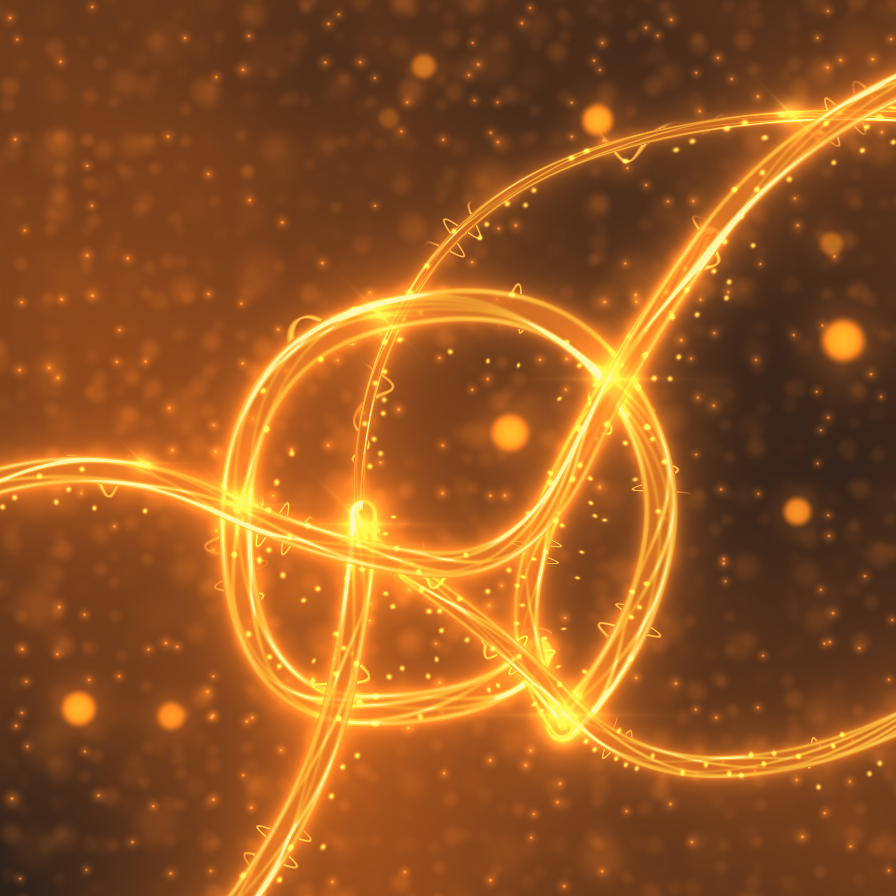
Give the GLSL for this background, as a WebGL 2 fragment shader.

```glsl
#version 300 es
precision highp float;
// Glowing translucent amber strands looping over a warm field of embers.
uniform vec2 u_resolution;
out vec4 fragColor;

const vec3 UMBER = vec3(.20, .135, .10);
const vec3 AMBER = vec3(.72, .35, .11);
const vec3 EMBER = vec3(1., .50, .10);
const vec3 GOLD = vec3(1., .74, .22);
const vec3 PALE = vec3(1., .97, .66);
const float GLOW_REACH = .028;
const float SPAN_LENGTH = .25;
const float WIRE_WIDTH = .0011;
const vec2 FAR = vec2(9., 0.);

// Soft orbs and star flares: x, y, radius
const float ORBS[27] = float[27](
  .941,.620,.030, .569,.517,.026, .890,.429,.020, .667,.866,.022, .088,.209,.024,
  .191,.201,.020, .473,.926,.018, .434,.868,.015, .928,.728,.017);
const float FLARES[21] = float[21](
  .883,.873,.020, .684,.577,.026, .425,.648,.022, .629,.202,.030,
  .405,.415,.030, .268,.437,.022, .160,.483,.014);

vec2 p;    // canvas position
float px;  // one pixel in canvas units

float hash(vec2 c) { return fract(sin(dot(c, vec2(127.1, 311.7))) * 43758.5); }
float bump(float x, float y, float r) {
  vec2 d = (p - vec2(x, y)) / r;
  return exp(-dot(d, d));
}

// Quadratic curve: signed distance and parameter of its nearest point
vec2 curve(vec2 A, vec2 B, vec2 C) {
  vec2 a = 2. * (B - A), b = A - 2. * B + C, d = A - p, r, v;
  float t = 0., best = 99.;
  for (int i = 0; i < 5; i++) {
    float s = float(i) * .25;
    r = d + (a + b * s) * s;
    if (dot(r, r) < best) { best = dot(r, r); t = s; }
  }
  for (int i = 0; i < 4; i++) {
    r = d + (a + b * t) * t;
    v = a + 2. * b * t;
    t = clamp(t - dot(r, v) / dot(v, v), 0., 1.);
  }
  r = d + (a + b * t) * t;
  return vec2(length(r) * (v.x * r.y < v.y * r.x ? -1. : 1.), t);
}

// Spline of three spans; keeps the nearer of it and an earlier hit
vec2 trace(float q[10], float start, vec2 hit) {
  for (int i = 2; i < 8; i += 2) {
    vec2 b = vec2(q[i], q[i + 1]);
    vec2 c = curve(.5 * (vec2(q[i - 2], q[i - 1]) + b), b, .5 * (vec2(q[i + 2], q[i + 3]) + b));
    if (abs(c.x) < abs(hit.x)) hit = vec2(c.x, c.y + .5 * float(i) + start);
  }
  return hit;
}

// Glassy tube with inner filaments, outer curls and beads
vec3 strand(vec3 col, vec2 hit, float w, float power) {
  float d = hit.x, u = hit.y, s = d / w, ad = abs(d), gap = max(ad - w, 0.);
  col += EMBER * power * (.22 * exp(-gap / GLOW_REACH) + .25 * exp(-gap / .006));
  float shimmer = .5 + .3 * sin(u * 5.3 + w * 900.) + .2 * sin(u * 13.);
  float rim = (abs(s) - .82) / .15;
  float heat = .22 + exp(-rim * rim) * (.35 + .3 * shimmer);
  for (float k = 0.; k < 4.; k++) {
    float lane = (s - .72 * sin(u * (1.7 + .9 * k) + k * 2.1 + w * 300.)) / .13;
    float pulse = .5 + .5 * sin(u * (4. + k) + k * 1.7);
    heat += exp(-lane * lane) * (.18 + .42 * pulse * pulse);
  }
  heat = clamp(heat * power, 0., 1.);
  vec3 tube = mix(AMBER * 1.12, GOLD, smoothstep(.1, .6, heat));
  tube = mix(tube, PALE, smoothstep(.6, 1., heat));
  col = mix(col, tube, smoothstep(w + px, w - px, ad) * (.62 + .35 * heat));

  float phase = u * 35. + 2. * sin(u * 11.), reach = max(w, .012) * (1.25 + .6 * sin(u * 9.));
  float slope = reach * 35. * cos(phase) / SPAN_LENGTH;
  float wire = abs(d - reach * sin(phase)) / sqrt(1. + slope * slope);
  float tuft = smoothstep(.25, .9, sin(u * 7. + w * 700.) + .5 * sin(u * 17.));
  col += GOLD * .6 * tuft * smoothstep(WIRE_WIDTH + px, 0., wire) * step(w, ad);
  float pick = hash(vec2(floor(u * 16.), w * 1000.));
  vec2 bead = vec2((fract(u * 16.) - .5) * SPAN_LENGTH / 16., d - w * (pick * 7. - 3.5));
  return col + GOLD * step(.35, pick) * exp(-dot(bead, bead) / .000006);
}

// Warm clouds, cellular embers and orbs
vec3 backdrop() {
  float heat = .34 + .28 * bump(.10, .62, .30) + .22 * bump(.38, .42, .25)
    + .42 * bump(.42, .06, .20) + .12 * bump(.95, .08, .20) - .30 * bump(.90, .48, .24)
    - .20 * bump(.68, .85, .24) - .38 * bump(0., .02, .16) - .10 * bump(.36, .95, .12);
  heat += .04 * sin(p.x * 13. + 3. * sin(p.y * 7.)) * sin(p.y * 15. + 2. * sin(p.x * 9.));
  vec3 col = mix(UMBER, AMBER, heat);
  for (float k = 0.; k < 5.; k++) {
    vec2 g = p * (8. + 5. * k) + k * 3.7, id = floor(g);
    float r = length(fract(g) - .3 - .4 * vec2(hash(id + k), hash(id + k + 19.)));
    float chance = hash(id + 47. + k);
    col += EMBER * smoothstep(.3, .05, r) * .13 * chance * chance;
    float spark = exp(-r * r * 900.) + .25 * exp(-r * r * 130.);
    col += EMBER * .55 * spark * step(.82, chance) * step(2.5, k);
  }
  for (int i = 0; i < 27; i += 3) {
    float size = ORBS[i + 2], r = length(p - vec2(ORBS[i], ORBS[i + 1])) / size;
    float level = smoothstep(.010, .025, size);
    col = mix(col, mix(EMBER, GOLD, .45 * exp(-r * r * 3.)), level * smoothstep(1., .45, r));
    col += EMBER * .22 * level * exp(-r * r * .6);
  }
  return col;
}

void main() {
  px = 1. / min(u_resolution.x, u_resolution.y);
  p = (gl_FragCoord.xy - .5 * u_resolution) * px + .5;
  vec3 col = backdrop();
  // Thin rear arc
  vec2 hit = trace(float[10](.405,.310, .397,.570, .534,.792, .833,.880, 1.198,.859), 0., FAR);
  col = strand(col, hit, .0065, .35 + .4 * smoothstep(.3, .65, p.y));
  // Ring and its inner return
  hit = trace(float[10](.645,.333, .553,.208, .267,.208, .260,.609, .599,.688), 0., FAR);
  hit = trace(float[10](.260,.609, .599,.688, .755,.492, .710,.271, .546,.109), 3., hit);
  col = strand(col, hit, .019, .95);
  hit = trace(float[10](.676,.122, .579,.258, .599,.421, .710,.622, .872,.844), 0., FAR);
  col = strand(col, hit, .015, .75);
  // Lower right sweep, then lower left stem
  hit = trace(float[10](.352,.434, .560,.290, .703,.141, .911,.147, 1.12,.251), 0., FAR);
  col = strand(col, hit, .013, .85);
  hit = trace(float[10](.078,-.302, .176,-.133, .358,.115, .406,.362, .404,.492), 0., FAR);
  col = strand(col, hit, .0165, .95);
  // Main sweep from left edge to upper right
  hit = trace(float[10](-.143,.421, .117,.499, .365,.383, .586,.359, .710,.622), 0., FAR);
  hit = trace(float[10](.586,.359, .710,.622, .872,.844, 1.159,.974, 1.3,1.), 3., hit);
  col = strand(col, hit, .0155, 1.);
  // Star flares
  for (int i = 0; i < 21; i += 3) {
    vec2 f = (p - vec2(FLARES[i], FLARES[i + 1])) / FLARES[i + 2], a = abs(f);
    float rays = exp(-a.x * .8 - a.y * 9.) + exp(-abs(f.x + f.y) * 9. - abs(f.x - f.y) * .8);
    col += GOLD * (.35 * exp(-dot(f, f) * 1.5) + .4 * rays) + EMBER * .12 * exp(-length(f) * .6);
  }
  fragColor = vec4(min(col, vec3(1., .97, .72)), 1.);
}
```
